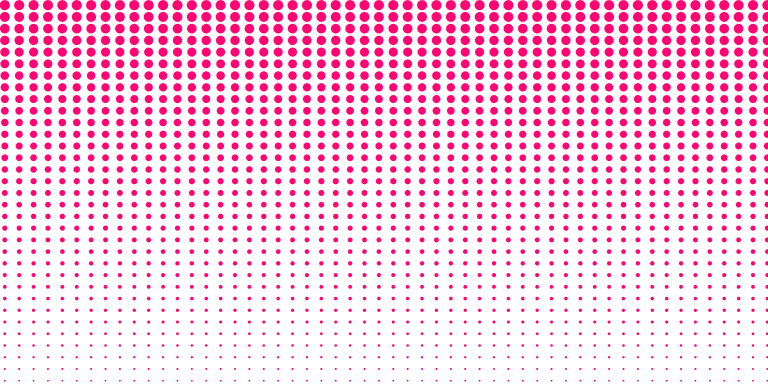
A WebGL 2 fragment shader for this pattern:

```glsl
#version 300 es
precision highp float;
// A halftone fade: a regular grid of pink dots on white, whose radius
// shrinks evenly from the top row to the bottom row. Each pixel finds its
// nearest grid cell and measures the distance to that cell's dot.

uniform vec2 u_resolution;
out vec4 fragColor;

const vec3 PAPER = vec3(1.0);
const vec3 PINK = vec3(1.0, 0.02, 0.45);

// All lengths are fractions of the canvas height.
const vec2 PITCH = vec2(0.03747, 0.03056);
const vec2 FIRST_DOT = vec2(0.0125, 0.0135);  // from the top left corner
const float TOP_RADIUS = 0.01315;
const float BOTTOM_RADIUS = 0.00221;
const float LAST_ROW = 32.0;

// Index of the grid cell whose centre is nearest to p.
vec2 nearestCell(vec2 p, vec2 origin, vec2 pitch) {
    return floor((p - origin) / pitch + 0.5);
}

// Dot radius for a row counted down from the top.
float rowRadius(float row, float first, float last, float lastRow) {
    return mix(first, last, row / lastRow);
}

float circleDistance(vec2 p, vec2 centre, float radius) {
    return length(p - centre) - radius;
}

// Coverage of a shape, softened over one pixel.
float coverage(float dist, float pixel) {
    return clamp(0.5 - dist / pixel, 0.0, 1.0);
}

void main() {
    // Height units, with y running down from the top edge
    float pixel = 1.0 / u_resolution.y;
    vec2 p = vec2(gl_FragCoord.x, u_resolution.y - gl_FragCoord.y) * pixel;

    // Dot of the nearest cell
    vec2 cell = nearestCell(p, FIRST_DOT, PITCH);
    vec2 centre = FIRST_DOT + cell * PITCH;
    float radius = rowRadius(cell.y, TOP_RADIUS, BOTTOM_RADIUS, LAST_ROW);
    float dist = circleDistance(p, centre, radius);

    fragColor = vec4(mix(PAPER, PINK, coverage(dist, pixel)), 1.0);
}
```
